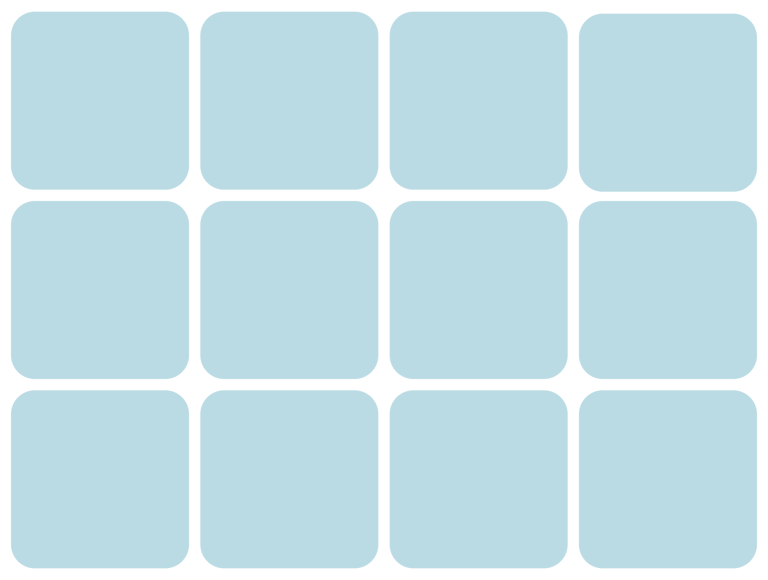
Write a WebGL 2 fragment shader that draws this pattern.

```glsl
#version 300 es
precision highp float;

uniform vec2 u_resolution;
out vec4 fragColor;

const vec3 TILE_BLUE = vec3(0.73, 0.86, 0.89);
const vec3 GROUT_WHITE = vec3(1.0);

// Lengths are fractions of the canvas width
const vec2 GRID_COUNT = vec2(4.0, 3.0);
const float PITCH = 0.2465;
const float TILE_HALF = 0.1159;
const float CORNER_RADIUS = 0.031;
const float CORNER_TILE_DROP = 0.0026;

float roundedBox(vec2 p, vec2 halfSize, float radius) {
    vec2 q = abs(p) - halfSize + radius;
    return length(max(q, 0.0)) + min(max(q.x, q.y), 0.0) - radius;
}

// Index of the grid cell holding p, limited to the tiles present
vec2 cellIndex(vec2 p, vec2 count, float pitch) {
    return clamp(floor(p / pitch + 0.5 * count), vec2(0.0), count - 1.0);
}

vec2 cellCenter(vec2 cell, vec2 count, float pitch) {
    return (cell + 0.5 - 0.5 * count) * pitch;
}

// The top right tile sits slightly low
vec2 tileOffset(vec2 cell, vec2 count, float drop) {
    bool isTopRight = all(equal(cell, count - 1.0));
    return vec2(0.0, isTopRight ? -drop : 0.0);
}

float coverage(float dist, float pixel) {
    return 1.0 - smoothstep(-0.75 * pixel, 0.75 * pixel, dist);
}

void main() {
    // Centered coordinates
    vec2 p = (gl_FragCoord.xy - 0.5 * u_resolution) / u_resolution.x;
    float pixel = 1.0 / u_resolution.x;

    // Repeated tile
    vec2 cell = cellIndex(p, GRID_COUNT, PITCH);
    vec2 center = cellCenter(cell, GRID_COUNT, PITCH)
                + tileOffset(cell, GRID_COUNT, CORNER_TILE_DROP);
    float dist = roundedBox(p - center, vec2(TILE_HALF), CORNER_RADIUS);

    fragColor = vec4(mix(GROUT_WHITE, TILE_BLUE, coverage(dist, pixel)), 1.0);
}
```
